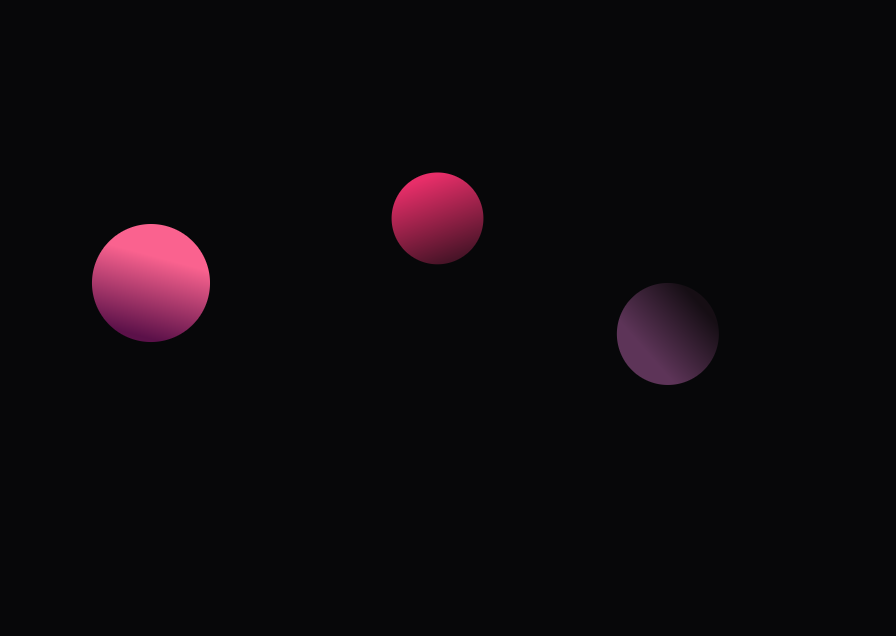
This background is drawn by a Shadertoy shader. Its source:

```glsl
// Blends a disc with a linear gradient over the base colour.
// The gradient runs along axis, between two stops given in radii.
vec3 gradientDisc(vec3 base, vec2 p, float radius, vec2 axis, vec2 stops, vec3 startColor, vec3 endColor) {
    float along = dot(p, normalize(axis)) / radius;
    float blend = clamp((along - stops.x) / (stops.y - stops.x), 0.0, 1.0);
    float pixel = 1.0 / iResolution.y;
    float coverage = clamp(0.5 - (length(p) - radius) / pixel, 0.0, 1.0);
    return mix(base, mix(startColor, endColor, blend), coverage);
}

void mainImage(out vec4 fragColor, in vec2 fragCoord) {
    // Canvas units: height is 1, horizontally centred
    vec2 uv = fragCoord / iResolution.y;
    uv.x -= 0.5 * iResolution.x / iResolution.y;

    vec3 color = vec3(0.026, 0.027, 0.034);

    // Left disc: pink into deep purple
    color = gradientDisc(color, uv - vec2(-0.467, 0.555), 0.0928,
        vec2(-0.26, -0.97), vec2(-0.45, 0.92),
        vec3(0.98, 0.385, 0.56), vec3(0.355, 0.065, 0.285));

    // Middle disc: crimson into dark wine
    color = gradientDisc(color, uv - vec2(-0.0165, 0.6566), 0.0722,
        vec2(0.34, -0.94), vec2(-0.9, 1.0),
        vec3(0.905, 0.18, 0.41), vec3(0.27, 0.075, 0.15));

    // Right disc: muted violet into near black
    color = gradientDisc(color, uv - vec2(0.3457, 0.4749), 0.0802,
        vec2(0.75, 0.66), vec2(-0.55, 0.85),
        vec3(0.365, 0.205, 0.345), vec3(0.085, 0.055, 0.08));

    fragColor = vec4(color, 1.0);
}
```
